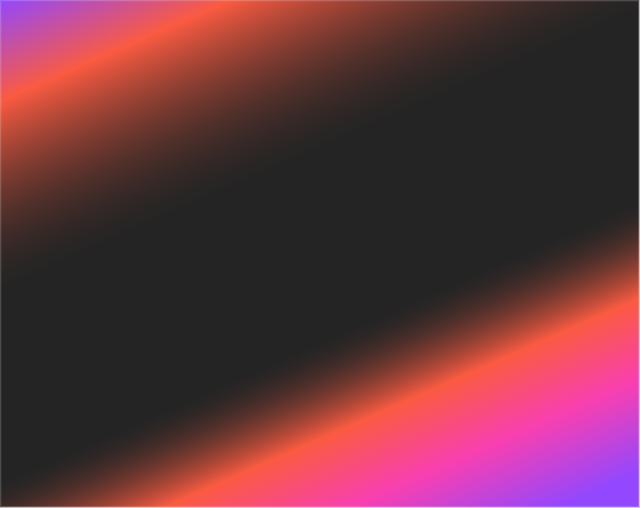
Give the GLSL for this background, as a Shadertoy shader.

```glsl
// Dark diagonal band between glowing orange, pink and violet corners, thinly edged.

#define SLOPE 0.44          // tilt of the colour bands
#define UPPER_ORANGE 0.20   // band positions, measured down the left edge
#define UPPER_DARK 0.585
#define LOWER_DARK 0.945
#define LOWER_ORANGE 1.141
#define LOWER_PINK 1.30
#define LOWER_VIOLET 1.485
#define GLOW_FALLOFF 1.75   // how quickly the orange sinks into the dark
#define RIM_WIDTH 0.0025    // thickness of the pale rim, in canvas heights
#define RIM_STRONG 0.75     // rim opacity at right and bottom
#define RIM_FAINT 0.2       // rim opacity at left and top

const vec3 DARK = vec3(0.142, 0.142, 0.142);
const vec3 ORANGE = vec3(0.98, 0.355, 0.255);
const vec3 PINK = vec3(0.975, 0.25, 0.69);
const vec3 VIOLET = vec3(0.575, 0.28, 1.0);
const vec3 RIM = vec3(0.93);

// Linear 0..1 position of x between two stops
float ramp(float start, float end, float x) {
    return clamp((x - start) / (end - start), 0.0, 1.0);
}

vec3 bandColor(float depth) {
    // Orange glows fading into the dark middle
    float upperGlow = ramp(UPPER_DARK, UPPER_ORANGE, depth);
    float lowerGlow = ramp(LOWER_DARK, LOWER_ORANGE, depth);
    vec3 color = mix(DARK, ORANGE, pow(max(upperGlow, lowerGlow), GLOW_FALLOFF));

    // Upper left corner
    color = mix(color, VIOLET, ramp(UPPER_ORANGE, 0.0, depth));

    // Lower right corner
    color = mix(color, PINK, ramp(LOWER_ORANGE, LOWER_PINK, depth));
    return mix(color, VIOLET, ramp(LOWER_PINK, LOWER_VIOLET, depth));
}

// Smoothed coverage of a rim at the given distance from its edge
float rim(float edgeDistance, float pixel) {
    return clamp((RIM_WIDTH - edgeDistance) / pixel + 0.5, 0.0, 1.0);
}

void mainImage(out vec4 fragColor, in vec2 fragCoord) {
    // Canvas heights, with depth growing from the upper left corner
    float pixel = 1.0 / iResolution.y;
    vec2 p = fragCoord * pixel;
    vec2 size = iResolution.xy * pixel;
    vec3 color = bandColor((size.y - p.y) + SLOPE * p.x);

    // Pale rim around the canvas
    float strong = rim(min(size.x - p.x, p.y), pixel);
    float faint = rim(min(p.x, size.y - p.y), pixel);
    color = mix(color, RIM, max(RIM_STRONG * strong, RIM_FAINT * faint));
    fragColor = vec4(color, 1.0);
}
```
